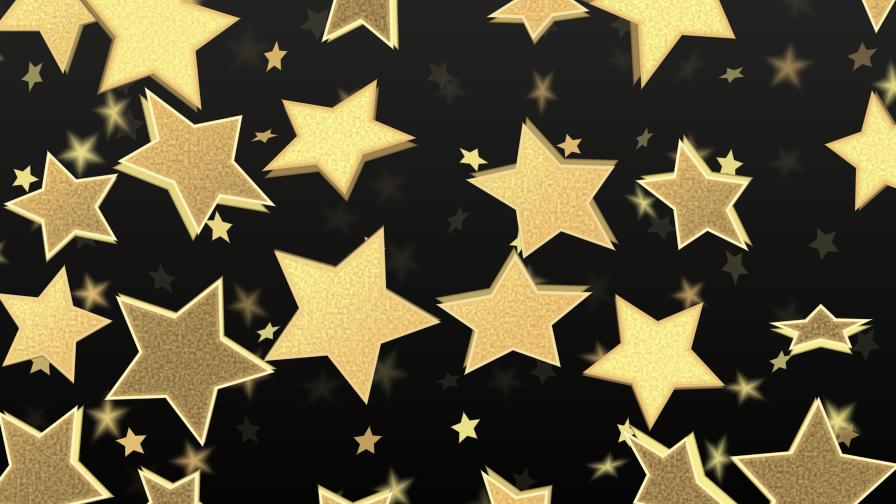
Write a WebGL 2 fragment shader that draws this background.

```glsl
#version 300 es
precision highp float;
// Golden stars falling through near-black space, in three depth layers:
// blurred specks, small crisp stars and large tilted, grainy plates.
// Each layer is a jittered grid; every cell holds one hashed star.

uniform vec2 u_resolution;
out vec4 fragColor;

const float TAU = 6.2831853;
const float SECTOR = TAU / 5.0;
const float INNER = 0.49;             // inner to outer radius of a star

const vec3 PALE = vec3(0.99, 0.96, 0.74);
const vec3 YELLOW = vec3(0.97, 0.92, 0.56);
const vec3 GOLD = vec3(0.91, 0.75, 0.45);
const vec3 BRONZE = vec3(0.61, 0.51, 0.31);
const vec3 UMBER = vec3(0.40, 0.32, 0.18);

vec4 hash4(vec2 p, float seed) {
    vec4 q = fract((p.xyxy + seed) * vec4(0.1031, 0.1030, 0.0973, 0.1099));
    q += dot(q, q.wzxy + 33.33);
    return fract((q.xxyz + q.yzzw) * q.zywx);
}

mat2 rotation(float angle) {
    float c = cos(angle), s = sin(angle);
    return mat2(c, s, -s, c);
}

float cornerSlope(vec2 cell, vec2 offset) {
    float angle = TAU * hash4(cell, 7.0).x;
    return dot(vec2(cos(angle), sin(angle)), offset);
}

float gradientNoise(vec2 p) {
    vec2 i = floor(p), f = fract(p);
    vec2 u = f * f * (3.0 - 2.0 * f), e = vec2(1.0, 0.0);
    float low = mix(cornerSlope(i, f), cornerSlope(i + e, f - e), u.x);
    float high = mix(cornerSlope(i + e.yx, f - e.yx), cornerSlope(i + 1.0, f - 1.0), u.x);
    return mix(low, high, u.y);
}

// Distance to the edges of a star foreshortened along x by squash.
float starDistance(vec2 p, float radius, float spin, float squash) {
    vec2 q = vec2(p.x / squash, p.y);
    float turn = spin + SECTOR * round((atan(q.x, q.y) - spin) / SECTOR);
    mat2 fold = rotation(turn);
    vec2 f = fold * q;
    vec2 normal = normalize(vec2(1.0 - INNER * cos(TAU / 10.0), INNER * sin(TAU / 10.0)));
    float d = dot(vec2(abs(f.x), f.y - radius), normal);
    normal.x *= f.x < 0.0 ? -1.0 : 1.0;
    return d / length((normal * fold) / vec2(squash, 1.0));
}

float coverage(float d, float softness) {
    return smoothstep(softness, -softness, d);
}

vec3 metal(float tone) {
    vec3 dark = mix(BRONZE, GOLD, smoothstep(0.05, 0.42, tone));
    return mix(dark, YELLOW, smoothstep(0.42, 0.65, tone));
}

// Small flat stars; blur is the edge softness relative to the radius.
vec3 smallStars(vec3 color, vec2 p, float size, float seed, float blur, float pixel) {
    vec2 home = floor(p / size);
    for (int k = 0; k < 9; k++) {
        vec2 cell = home + vec2(k % 3 - 1, k / 3 - 1);
        vec4 place = hash4(cell, seed), look = hash4(cell, seed + 61.0);
        vec2 q = p - (cell + 0.5 + 0.7 * (place.xy - 0.5)) * size;
        float radius = mix(0.026, 0.038, place.z);
        float squash = mix(0.4, 1.0, sqrt(look.x));
        float d = starDistance(rotation(look.y * TAU) * q, radius, place.w * TAU, squash);
        float mask = coverage(d, max(blur * radius, pixel));
        mask *= smoothstep(2.0, 0.9, length(q) / radius);
        float strength = mix(0.1, 0.95, smoothstep(0.38, 0.62, look.z));
        color = mix(color, metal(0.2 + 0.6 * look.w), mask * strength);
    }
    return color;
}

// Large plates with a side wall, a bevelled rim and a sparkling face.
vec3 largeStars(vec3 color, vec2 p, float size, float seed, float pixel) {
    float grain = gradientNoise(p * 165.0) + 0.6 * gradientNoise(p * 290.0 + 17.0);
    vec2 home = floor(p / size);
    for (int k = 0; k < 9; k++) {
        vec2 cell = home + vec2(k % 3 - 1, k / 3 - 1);
        vec4 place = hash4(cell, seed), look = hash4(cell, seed + 43.0);
        vec2 q = p - (cell + 0.5 + 0.5 * (place.xy - 0.5)) * size;
        float radius = mix(0.1, 0.205, pow(place.z, 1.2));
        float squash = mix(0.36, 1.0, sqrt(look.x));
        float spin = place.w * TAU;
        vec2 local = rotation(look.y * TAU) * q;
        vec2 depth = vec2(0.13 * radius * sqrt(1.0 - squash * squash), 0.0);

        float face = starDistance(local, radius, spin, squash);
        float back = starDistance(local - depth, radius, spin, squash);
        float tone = look.z * 1.1 - 0.55 * (1.0 - squash);
        float sheen = 0.12 * dot(q, vec2(-0.6, 0.8)) / radius;
        vec3 plate = metal(tone + sheen) + grain * mix(0.2, 0.1, tone) * vec3(1.0, 0.95, 0.7);
        vec3 rim = mix(PALE, GOLD, smoothstep(0.3, 0.7, tone));
        vec3 wall = mix(YELLOW, BRONZE, smoothstep(0.1, 0.7, tone));

        plate = mix(plate, GOLD, 0.45 * smoothstep(-0.016, -0.007, face));
        plate = mix(plate, rim, smoothstep(-0.007, -0.004, face));
        wall = mix(wall, UMBER, 0.6 * smoothstep(-0.005, 0.0, back));
        color = mix(color, wall, coverage(min(face, back), pixel));
        color = mix(color, plate, coverage(face, pixel));
    }
    return color;
}

void main() {
    vec2 p = gl_FragCoord.xy / u_resolution.y;
    float pixel = 0.8 / u_resolution.y;
    vec3 color = mix(vec3(0.018, 0.018, 0.016), vec3(0.135, 0.135, 0.128), p.y);
    color = smallStars(color, p + 0.07, 0.2, 211.0, 0.42, pixel);
    color = smallStars(color, p, 0.2, 97.0, 0.0, pixel);
    color = largeStars(color, p + vec2(0.1, 0.14), 0.325, 152.0, pixel);
    fragColor = vec4(clamp(color, 0.0, 1.0), 1.0);
}
```
